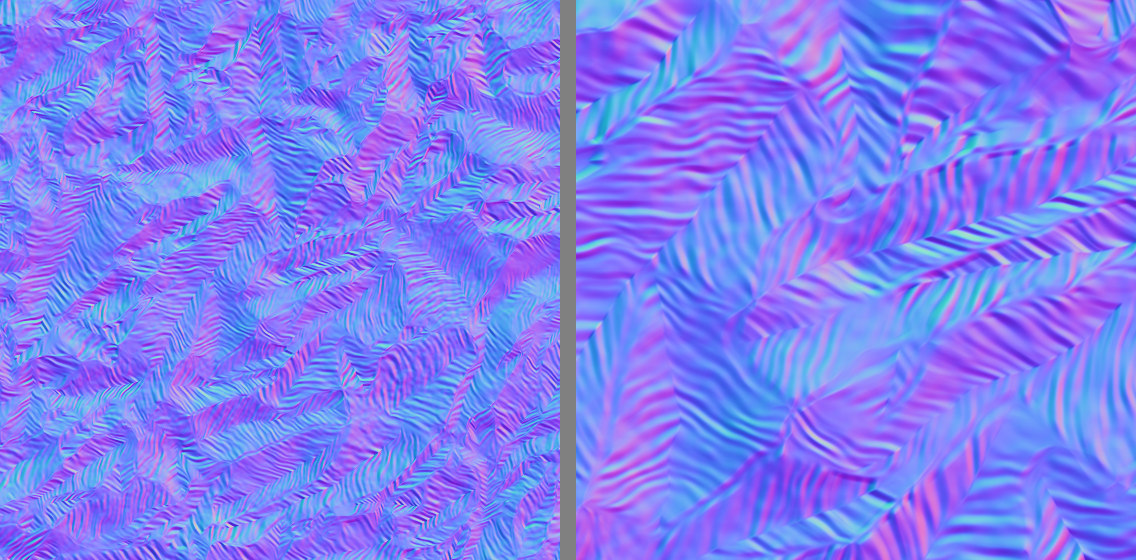
Left: the whole. Right: its middle third, enlarged.
Give the GLSL for this texture map, as a WebGL 2 fragment shader.

```glsl
#version 300 es
precision highp float;
// Tangent-space normal map of overlapping, feathered fronds.
// Scattered curved ridges are merged softly by height, the topmost one is combed
// with broken, slanted needles, and the resulting slope is encoded as a colour.
uniform vec2 u_resolution;
out vec4 fragColor;

float hash(vec2 p) {
    vec3 q = fract(vec3(p.xyx) * 0.1031);
    q += dot(q, q.yzx + 33.33);
    return fract((q.x + q.y) * q.z);
}

float noise(vec2 p) {
    vec2 i = floor(p), f = fract(p);
    f = f * f * (3.0 - 2.0 * f);
    return mix(mix(hash(i), hash(i + vec2(1, 0)), f.x),
               mix(hash(i + vec2(0, 1)), hash(i + vec2(1, 1)), f.x), f.y);
}

struct Frond {
    float top;      // highest ridge
    float second;   // runner-up, for soft seams
    vec2 local;     // along and across the spine
    float density;  // needles per unit length
};

void addFronds(vec2 p, float cells, float seed, inout Frond frond) {
    vec2 home = floor(p * cells);
    for (int y = -2; y <= 2; y++) {
        for (int x = -2; x <= 2; x++) {
            vec2 cell = home + vec2(x, y);
            vec2 id = cell + seed;
            vec2 jitter = vec2(hash(id), hash(id + 17.3));
            vec2 d = p - (cell + jitter) / cells;

            // Mostly rising to the right, with a wide spread and either heading.
            float u = 2.0 * hash(id + 41.7) - 1.0;
            float angle = 0.5 + 1.6 * u * abs(u) + 3.14159 * step(0.5, hash(id + 5.9));
            float c = cos(angle), s = sin(angle);
            vec2 q = vec2(c * d.x + s * d.y, c * d.y - s * d.x);
            q.y += (hash(id + 63.1) - 0.5) * 2.5 * q.x * q.x;

            // Roof-shaped cross section, rounded at the spine and the tips.
            float halfLength = (0.7 + 0.5 * hash(id + 29.3)) / cells;
            float beyond = max(abs(q.x) - halfLength, 0.0);
            float dist = sqrt(beyond * beyond + q.y * q.y + 0.00004);
            float slope = 0.25 + 0.25 * hash(id + 77.7);
            float height = 0.025 * hash(id + 91.1) - slope * dist - 0.04 * q.x;
            if (height > frond.top) {
                float density = mix(70.0, 115.0, hash(id + 13.7));
                frond = Frond(height, frond.top, q, density);
            } else {
                frond.second = max(frond.second, height);
            }
        }
    }
}

float surface(vec2 p) {
    vec2 warp = vec2(noise(p * 14.0), noise(p * 14.0 + 50.0)) - 0.5;
    vec2 fineWarp = vec2(noise(p * 48.0 + 7.0), noise(p * 48.0 + 80.0)) - 0.5;
    vec2 w = p + 0.02 * warp + 0.006 * fineWarp;
    Frond frond = Frond(-10.0, -10.0, vec2(0), 80.0);
    addFronds(w, 7.0, 100.0, frond);
    addFronds(w, 11.0, 300.0, frond);

    // Round off the seams where two fronds meet.
    float gap = frond.top - frond.second;
    float overlap = max(0.005 - gap, 0.0);
    float ridge = frond.top + overlap * overlap / 0.02;

    // Needles sweep forward from the spine: a faint comb plus broken strokes.
    float side = abs(frond.local.y);
    float sweep = frond.density * (frond.local.x - 0.9 * side + 5.0 * side * side);
    float phase = 6.28318 * sweep + 5.0 * noise(p * 40.0) + 2.0 * noise(p * 90.0);
    float combing = sin(phase) * mix(0.0, 0.055, noise(p * 26.0 + 9.0));
    float strokes = noise(vec2(sweep * 1.6, frond.local.y * 45.0) + frond.density);
    strokes *= mix(0.15, 0.6, noise(p * 16.0 + 31.0));
    float needles = (combing + strokes - 0.19) / frond.density;
    needles *= smoothstep(0.0, 0.003, gap);

    // Broad swells and fine grain.
    float swell = 0.014 * noise(p * 10.0 + 20.0) + 0.004 * noise(p * 32.0);
    float grain = 0.0016 * noise(p * 140.0) * noise(p * 20.0 + 60.0);
    return ridge + needles + swell + grain;
}

void main() {
    vec2 p = gl_FragCoord.xy / u_resolution.y;
    float e = 0.0016;
    float h = surface(p);
    vec2 slope = vec2(surface(p + vec2(e, 0)), surface(p + vec2(0, e))) - h;
    slope = clamp(slope / e, -1.2, 1.2);
    vec3 normal = normalize(vec3(slope, 1.0));
    fragColor = vec4(0.5 + 0.5 * normal, 1.0);
}
```
